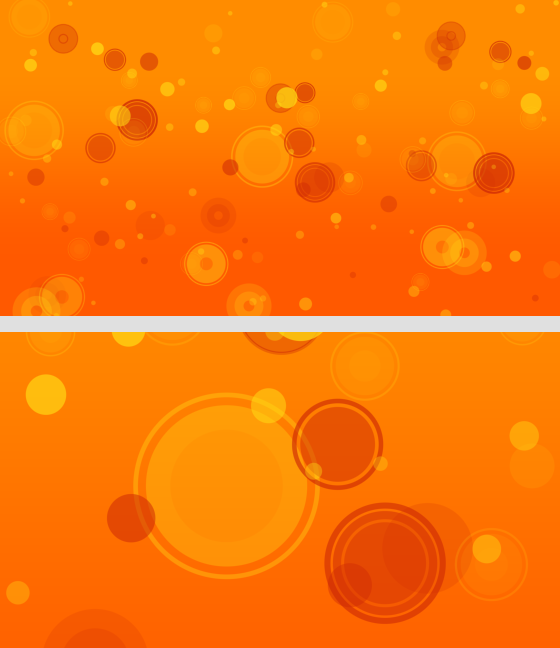
Top: the whole. Bottom: its middle third, enlarged.
This background is drawn by a WebGL 2 fragment shader. Its source:

```glsl
#version 300 es
precision highp float;
// Translucent yellow and red discs, rings and dots scattered over an orange gradient.

#define TOP_ORANGE    vec3(1.0, 0.55, 0.0)
#define BOTTOM_ORANGE vec3(1.0, 0.35, 0.0)
#define YELLOW        vec3(1.0, 0.86, 0.08)
#define RED           vec3(0.80, 0.15, 0.02)
#define FADE_LOW      0.17   // height where the gradient starts
#define FADE_HIGH     0.80   // height where the gradient ends
#define BOTTOM_ALPHA  0.60   // disc opacity at the bottom relative to the top
#define EDGE_PIXELS   0.75   // half width of the smoothed edges

uniform vec2 u_resolution;
out vec4 fragColor;

// Disc styles
const int PLAIN = 0, HALO = 1, TARGET = 2, DONUT = 3;
const int GROOVED = 4, RIMMED = 5, BUTTON = 6, BUBBLE = 7;

vec4 hash4(vec2 p) {
    vec4 q = fract(p.xyxy * vec4(0.1031, 0.1030, 0.0973, 0.1099));
    q += dot(q, q.wzxy + 33.33);
    return fract((q.xxyz + q.yzzw) * q.zywx);
}

float fill(float d, float radius, float aa) {
    return 1.0 - smoothstep(-aa, aa, d - radius);
}

float ring(float d, float radius, float halfWidth, float aa) {
    return fill(abs(d - radius), halfWidth, aa);
}

// Opacity profile of one disc; d is the distance in units of its radius
float profile(int style, float d, float aa) {
    if (style == HALO)
        return 0.50 * fill(d, 0.86, aa) - 0.10 * fill(d, 0.60, aa)
             + 0.55 * ring(d, 0.97, 0.025, aa);
    if (style == TARGET)
        return 0.75 * fill(d, 0.87, aa) - 0.40 * fill(d, 0.29, aa)
             + 0.75 * ring(d, 0.97, 0.025, aa);
    if (style == DONUT)
        return 0.45 * fill(d, 1.0, aa) + 0.40 * fill(d, 0.64, aa)
             - 0.55 * fill(d, 0.24, aa);
    if (style == GROOVED)
        return ring(d, 0.95, 0.05, aa) + 0.85 * fill(d, 0.86, aa)
             - 0.55 * ring(d, 0.70, 0.025, aa);
    if (style == RIMMED)
        return ring(d, 0.95, 0.05, aa) + 0.75 * fill(d, 0.82, aa);
    if (style == BUTTON)
        return 0.45 * fill(d, 0.95, aa) + 0.50 * ring(d, 0.96, 0.035, aa)
             + 0.40 * ring(d, 0.29, 0.04, aa);
    if (style == BUBBLE)
        return 0.30 * fill(d, 0.84, aa) + 0.15 * fill(d, 0.45, aa)
             + 0.60 * ring(d, 0.97, 0.03, aa);
    return fill(d, 1.0, aa);
}

// Blends a row of jittered discs whose centres lie within a band of heights
void scatter(inout vec3 color, vec2 p, int style, int count, float seed,
             vec2 radii, vec2 band, vec3 tint, float alpha) {
    float aspect = u_resolution.x / u_resolution.y;
    float shift = hash4(vec2(seed, 91.7)).x;
    for (int i = 0; i < count; i++) {
        vec4 h = hash4(vec2(float(i) + 1.3, seed * 7.1));
        float x = (float(i) + mix(shift, h.x, 0.45)) / float(count);
        vec2 center = vec2(x * aspect, mix(band.x, band.y, h.y));
        float radius = mix(radii.x, radii.y, h.z * h.z);
        float aa = EDGE_PIXELS / (u_resolution.y * radius);
        float opacity = alpha * mix(0.7, 1.0, h.w) * mix(BOTTOM_ALPHA, 1.0, center.y);
        float cover = profile(style, length(p - center) / radius, aa);
        color = mix(color, tint, clamp(cover * opacity, 0.0, 1.0));
    }
}

void main() {
    vec2 p = gl_FragCoord.xy / u_resolution.y;
    vec3 color = mix(BOTTOM_ORANGE, TOP_ORANGE, smoothstep(FADE_LOW, FADE_HIGH, p.y));
    vec2 anywhere = vec2(0.0, 1.0);

    // Faint discs at the back
    scatter(color, p, PLAIN, 3, 1.0, vec2(0.046, 0.050), vec2(0.25, 0.50), RED, 0.25);
    scatter(color, p, DONUT, 3, 2.0, vec2(0.055, 0.060), anywhere, RED, 0.55);

    // Large light discs
    scatter(color, p, HALO, 3, 3.0, vec2(0.094, 0.099), vec2(0.36, 0.62), YELLOW, 0.85);
    scatter(color, p, HALO, 2, 4.0, vec2(0.065, 0.075), vec2(0.93, 1.0), YELLOW, 0.40);
    scatter(color, p, TARGET, 3, 5.0, vec2(0.070, 0.074), vec2(0.02, 0.22), YELLOW, 0.90);
    scatter(color, p, DONUT, 3, 6.0, vec2(0.070, 0.076), vec2(0.0, 0.22), YELLOW, 0.85);

    // Red discs
    scatter(color, p, GROOVED, 3, 7.0, vec2(0.064, 0.067), vec2(0.38, 0.72), RED, 0.95);
    scatter(color, p, RIMMED, 3, 8.0, vec2(0.048, 0.051), vec2(0.24, 0.60), RED, 0.85);
    scatter(color, p, RIMMED, 3, 9.0, vec2(0.033, 0.036), vec2(0.68, 1.0), RED, 0.95);
    scatter(color, p, BUTTON, 3, 10.0, vec2(0.046, 0.048), vec2(0.55, 0.90), RED, 0.95);
    scatter(color, p, PLAIN, 8, 11.0, vec2(0.022, 0.029), vec2(0.15, 0.85), RED, 0.70);
    scatter(color, p, PLAIN, 6, 12.0, vec2(0.008, 0.013), anywhere, RED, 0.60);

    // Light bubbles and dots
    scatter(color, p, BUBBLE, 10, 13.0, vec2(0.036, 0.047), vec2(0.05, 0.70), YELLOW, 0.50);
    scatter(color, p, BUBBLE, 7, 14.0, vec2(0.026, 0.034), anywhere, YELLOW, 0.60);
    scatter(color, p, PLAIN, 12, 15.0, vec2(0.018, 0.030), anywhere, YELLOW, 0.20);
    scatter(color, p, PLAIN, 3, 16.0, vec2(0.033, 0.035), vec2(0.58, 0.76), YELLOW, 0.90);
    scatter(color, p, PLAIN, 16, 17.0, vec2(0.016, 0.025), anywhere, YELLOW, 0.80);
    scatter(color, p, PLAIN, 46, 18.0, vec2(0.007, 0.016), anywhere, YELLOW, 0.55);

    fragColor = vec4(color, 1.0);
}
```
